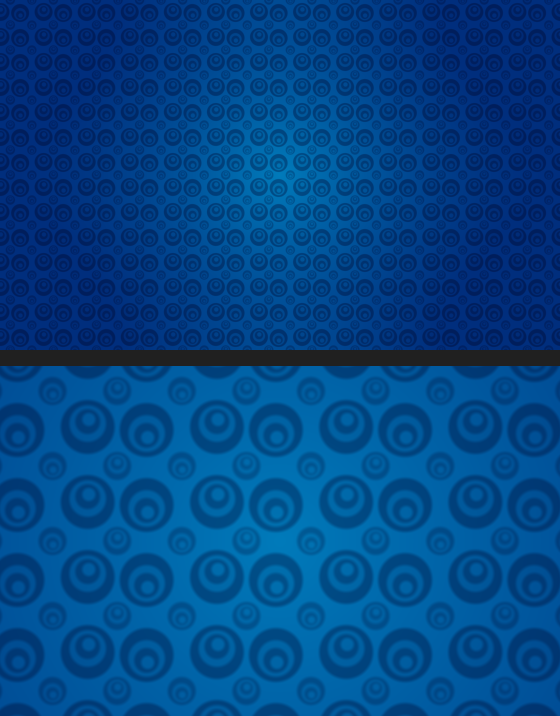
Top: the whole. Bottom: its middle third, enlarged.
Give the GLSL for this pattern, as a WebGL 2 fragment shader.

```glsl
#version 300 es
precision highp float;
// Rows of nested off-centre rings in pairs, with small rings between, on a blue radial glow.
uniform vec2 u_resolution;
out vec4 fragColor;

const float PI = 3.14159265;
const vec2 REPEATS = vec2(13.0, 14.0);

float disc(vec2 p, float radius, float blur) {
    return 1.0 - smoothstep(-blur, blur, length(p) - radius);
}

// Dark ring around a smaller ring, both shifted towards the side given by lean.
float nestedRings(vec2 p, float radius, float lean, float blur) {
    p = vec2(p.x, p.y * lean) / radius;
    blur /= radius;
    float ink = disc(p, 1.0, blur);
    ink = mix(ink, 0.22, disc(p - vec2(0.0, 0.13), 0.68, blur));
    ink = mix(ink, 0.95, disc(p - vec2(0.0, 0.20), 0.46, blur));
    return mix(ink, 0.15, disc(p - vec2(0.04, 0.28), 0.24, blur));
}

// Position inside a repeating cell, measured in cell widths from its centre.
vec2 cellPoint(vec2 grid, vec2 centre, float cellHeight) {
    return (fract(grid - centre + 0.5) - 0.5) * vec2(1.0, cellHeight);
}

void main() {
    vec2 uv = gl_FragCoord.xy / u_resolution;
    vec2 grid = uv * REPEATS - vec2(0.24, 0.5);
    float cellHeight = u_resolution.y * REPEATS.x / (u_resolution.x * REPEATS.y);
    float blur = max(0.018, 0.75 * REPEATS.x / u_resolution.x);

    // Each cell holds a pair of large rings and two small ones between the rows
    float ink = 0.0;
    for (float side = -1.0; side < 2.0; side += 2.0) {
        vec2 large = cellPoint(grid, vec2(0.228 * side, -0.02 * side), cellHeight);
        vec2 small = cellPoint(grid, vec2(0.25 + 0.25 * side, 0.5), cellHeight);
        ink = max(ink, nestedRings(large, 0.208, -side, blur));
        ink = max(ink, 0.75 * nestedRings(small, 0.108, -side, blur));
    }

    // Central glow, built from sines so that it wraps smoothly
    vec2 wave = sin(PI * (uv - 0.5)) * vec2(1.0, u_resolution.y / u_resolution.x);
    vec3 color = mix(vec3(0.0, 0.48, 0.73), vec3(0.0, 0.18, 0.49), min(length(wave), 1.0));

    color *= mix(vec3(1.0), vec3(1.0, 0.66, 0.74), ink);
    fragColor = vec4(color, 1.0);
}
```
